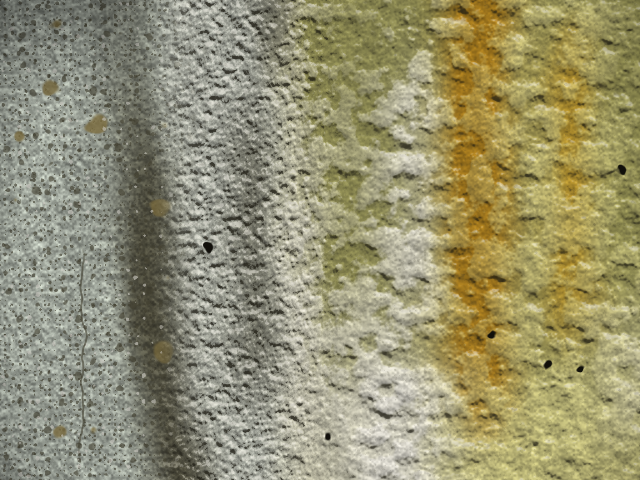
Reproduce this texture procedurally as a Shadertoy shader.

```glsl
const vec3 CONCRETE = vec3(0.62, 0.645, 0.605);
const vec3 GREY_CRUST = vec3(0.64, 0.65, 0.61);
const vec3 PALE_CRUST = vec3(0.71, 0.70, 0.61);
const vec3 YELLOW_CRUST = vec3(0.71, 0.69, 0.45);
const vec3 LIME_WHITE = vec3(0.80, 0.79, 0.76);
const vec3 SOOT = vec3(0.25, 0.24, 0.18);
const vec3 OLIVE = vec3(0.50, 0.49, 0.27);
const vec3 RUST = vec3(0.61, 0.44, 0.09);
const vec3 OCHRE = vec3(0.66, 0.54, 0.18);
const vec3 PIT_DARK = vec3(0.13, 0.12, 0.08);
const vec3 PEBBLE = vec3(0.48, 0.42, 0.24);
const float FINE_SCALE = 72.0;
const float COARSE_SCALE = 29.0;
const float RELIEF_GAIN = 1.55;
const vec2 LIGHT_STEP = vec2(0.0015, 0.0055);
const int HOLE_COUNT = 6;
const vec2 HOLES[HOLE_COUNT] = vec2[](vec2(0.434, 0.486), vec2(0.684, 0.090),
    vec2(1.025, 0.300), vec2(1.143, 0.241), vec2(1.210, 0.233), vec2(1.294, 0.646));

float hash(vec2 p) {
    return fract(sin(dot(p, vec2(127.1, 311.7))) * 43758.5453);
}

float noise(vec2 p) {
    vec2 i = floor(p), f = fract(p);
    f = f * f * (3.0 - 2.0 * f);
    return mix(mix(hash(i), hash(i + vec2(1, 0)), f.x),
               mix(hash(i + vec2(0, 1)), hash(i + vec2(1, 1)), f.x), f.y);
}

float fbm(vec2 p) {
    float sum = 0.0, amp = 0.533;
    for (int i = 0; i < 4; i++) {
        sum += amp * noise(p);
        p = mat2(1.6, 1.2, -1.2, 1.6) * p + 7.3;
        amp *= 0.5;
    }
    return sum;
}

float band(float x, float center, float width) {
    float d = (x - center) / width;
    return exp(-d * d);
}

float span(float y, float low, float high, float soft) {
    return smoothstep(low - soft, low + soft, y) * (1.0 - smoothstep(high - soft, high + soft, y));
}

// Crust height: fine grains on the left, broad lumps on the right
float crustHeight(vec2 p) {
    float coarse = smoothstep(0.52, 0.82, p.x);
    return mix(fbm(p * FINE_SCALE), fbm(p * COARSE_SCALE * vec2(0.9, 1.1)), coarse);
}

// One jittered spot per grid cell
float spots(vec2 p, float cells, float density, float seed) {
    vec2 g = p * cells, id = floor(g) + seed;
    vec2 center = 0.35 + 0.3 * vec2(hash(id), hash(id + 17.0));
    float size = hash(id + 31.0);
    float d = length(fract(g) - center) + 0.22 * (noise(g * 4.0) - 0.5);
    float radius = mix(0.07, 0.27, size * size);
    return (1.0 - smoothstep(radius - 0.05, radius + 0.07, d)) * step(hash(id + 53.0), density);
}

vec3 wallColor(vec2 p, float hollow) {
    vec2 q = p + 0.05 * (vec2(fbm(p * vec2(14.0, 6.0)), fbm(p * 11.0 + 40.0)) - 0.5);
    float patches = fbm(p * vec2(8.0, 5.0) + 9.0);
    float drips = noise(vec2(q.x * 45.0, q.y * 3.0));

    // Broad columns
    vec3 c = mix(CONCRETE, GREY_CRUST, smoothstep(0.28, 0.40, q.x));
    c = mix(c, PALE_CRUST, smoothstep(0.53, 0.64, q.x));
    c = mix(c, YELLOW_CRUST, smoothstep(0.84, 0.95, q.x));
    c *= 0.86 + 0.16 * patches + 0.12 * drips;

    // Soot runs
    float sootX = 0.37 - 0.16 * q.y + 0.05 * q.y * q.y;
    float soot = band(q.x, sootX, 0.062) * mix(0.88, 0.30, smoothstep(0.55, 0.92, q.y));
    c = mix(c, SOOT, soot * (0.75 + 0.5 * patches));
    c = mix(c, SOOT, 0.48 * band(q.x, 0.525, 0.055) * span(q.y, 0.18, 0.76, 0.12));
    c = mix(c, SOOT, 0.42 * band(q.x, 0.57, 0.05) * smoothstep(0.72, 0.95, q.y));

    // Mineral stains gather in the hollows
    float settle = 0.5 + 0.55 * hollow;
    float olive = band(q.x, 0.72, 0.085) * smoothstep(0.28, 0.52, q.y);
    olive += 0.75 * band(q.x, 0.80, 0.13) * smoothstep(0.72, 0.95, q.y);
    olive += 0.55 * hollow * smoothstep(0.60, 0.72, q.x) * smoothstep(0.12, 0.3, q.y);
    c = mix(c, OLIVE, clamp(olive * settle, 0.0, 0.9));
    float rust = band(q.x, 1.01, 0.062) * smoothstep(0.0, 0.28, q.y);
    rust += 0.45 * band(q.x, 0.95, 0.05) * span(q.y, 0.2, 1.2, 0.1);
    c = mix(c, RUST, clamp(rust * settle * 1.05, 0.0, 0.92));
    float ochre = band(q.x, 1.195, 0.058) * span(q.y, 0.30, 0.92, 0.12);
    c = mix(c, OCHRE, ochre * settle);
    c = mix(c, OLIVE, 0.55 * smoothstep(1.20, 1.34, q.x) * smoothstep(0.3, 0.6, q.y));

    // Lime wash
    float lime = band(q.x, 0.83, 0.11) * (1.0 - smoothstep(0.13, 0.34, q.y));
    lime += 0.5 * band(q.x, 0.86, 0.05) * span(q.y, 0.35, 0.85, 0.12);
    lime += 0.45 * band(q.x, 0.62, 0.04) * span(q.y, 0.1, 0.6, 0.15);
    lime += 0.4 * band(q.x, 1.33, 0.08) * span(q.y, 0.1, 0.36, 0.08);
    return mix(c, LIME_WHITE, clamp(lime * (1.0 - 0.5 * hollow), 0.0, 0.85));
}

void mainImage(out vec4 fragColor, in vec2 fragCoord) {
    vec2 p = fragCoord / iResolution.y;
    float crust = smoothstep(0.30, 0.44, p.x);
    float height = crustHeight(p);
    float hollow = 1.0 - smoothstep(0.38, 0.56, height);
    vec3 c = wallColor(p, hollow * crust);

    // Relief lit from above, with shaded crevices
    float slope = height - crustHeight(p + LIGHT_STEP);
    c *= 1.0 + RELIEF_GAIN * mix(0.45, 1.0, crust) * clamp(slope, -0.25, 0.22);
    float crevice = smoothstep(0.06, 0.19, -slope) * hollow;
    c = mix(c, PIT_DARK, 0.65 * crevice * crust);
    c = mix(c, LIME_WHITE, 0.55 * crust * smoothstep(0.06, 0.18, slope));

    // Grain, specks and pebbles
    float bare = 1.0 - smoothstep(0.30, 0.42, p.x);
    c *= 1.0 + mix(0.20, 0.38, bare) * (noise(p * 210.0) - 0.5);
    for (int i = 0; i < 3; i++) {
        float layer = float(i);
        float speck = spots(p + 0.013 * layer, 34.0 + 31.0 * layer, 0.5, 11.0 * layer);
        c = mix(c, SOOT, speck * mix(0.12, 0.62, bare));
    }
    c = mix(c, PEBBLE, 0.8 * bare * spots(p, 13.0, 0.22, 71.0));
    c = mix(c, LIME_WHITE, 0.6 * bare * spots(p, 58.0, 0.2, 83.0));

    // Hairline crack
    float crackX = 0.168 + 0.035 * (fbm(vec2(p.y * 13.0, 2.0)) - 0.5);
    float crack = 1.0 - smoothstep(0.0008, 0.0032, abs(p.x - crackX));
    c = mix(c, SOOT, 0.6 * crack * span(p.y, 0.06, 0.47, 0.03));

    // Deep holes
    for (int i = 0; i < HOLE_COUNT; i++) {
        float d = length(p - HOLES[i]) + 0.009 * (noise(p * 110.0) - 0.5);
        float radius = i < 1 ? 0.011 : 0.008;
        c = mix(c, PIT_DARK * 0.5, 1.0 - smoothstep(radius - 0.003, radius + 0.002, d));
    }

    // Dim upper left and edges
    c *= 1.0 - 0.28 * smoothstep(0.72, 1.05, p.y) * (1.0 - smoothstep(0.20, 0.38, p.x));
    c *= 1.0 - 0.22 * smoothstep(0.55, 0.95, length((p - vec2(0.667, 0.5)) * vec2(1.0, 0.9)));
    fragColor = vec4(clamp(c, 0.0, 1.0), 1.0);
}
```
